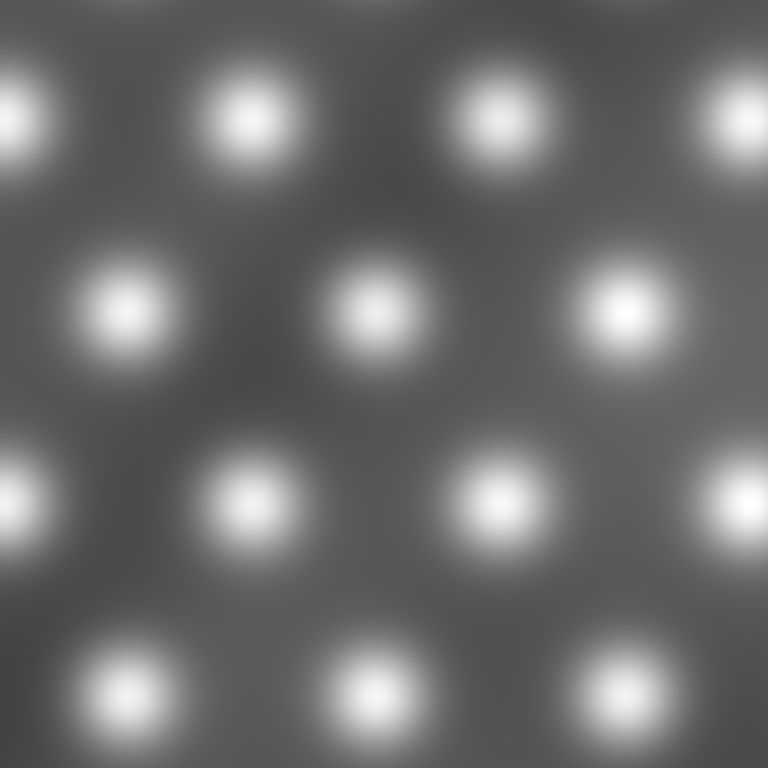
Reproduce this pattern procedurally as a WebGL 2 fragment shader.

```glsl
#version 300 es
precision highp float;
// Soft white glow dots in a staggered lattice over a mottled grey ground.

uniform vec2 u_resolution;
out vec4 fragColor;

const vec2 CELL = vec2(0.3245, 0.5);            // one lattice cell, two rows high
const vec2 FIRST_DOT = vec2(0.3280, 0.34375);
const float DOT_RADIUS = 0.065;
const float DOT_GAIN = 0.63;
const float GROUND_GREY = 0.338;

// Bell-shaped falloff: 1 at the centre, 1/e at the radius.
float glow(vec2 offset, float radius) {
    return exp(-dot(offset, offset) / (radius * radius));
}

// Glow around the nearest point of a rectangular lattice.
float glowLattice(vec2 p, vec2 start, vec2 cell, float radius) {
    vec2 offset = (fract((p - start) / cell + 0.5) - 0.5) * cell;
    return glow(offset, radius);
}

// Pseudo-random unit gradient for a grid corner.
vec2 gradient(vec2 corner) {
    vec3 h = fract(corner.xyx * vec3(0.1031, 0.1030, 0.0973));
    h += dot(h, h.yzx + 33.33);
    float angle = 6.28319 * fract((h.x + h.y) * h.z);
    return vec2(cos(angle), sin(angle));
}

// Gradient noise with quintic blending, about -0.7 to 0.7.
float gradientNoise(vec2 p) {
    vec2 i = floor(p);
    vec2 f = fract(p);
    vec2 w = f * f * f * (f * (f * 6.0 - 15.0) + 10.0);
    vec2 e = vec2(1.0, 0.0);
    float low = mix(dot(gradient(i), f),
                    dot(gradient(i + e.xy), f - e.xy), w.x);
    float high = mix(dot(gradient(i + e.yx), f - e.yx),
                     dot(gradient(i + e.xx), f - e.xx), w.x);
    return mix(low, high, w.y);
}

// Uneven ground: a dark diagonal trough, broad clouds and faint noise.
float groundGrey(vec2 p) {
    float across = p.y - 1.25 * p.x - 0.1;
    float grey = GROUND_GREY;
    grey -= 0.055 * glow(vec2(across, 0.0), 0.24);
    grey += 0.055 * glow(p - vec2(0.96, 0.50), 0.26);
    grey += 0.022 * glow(p - vec2(0.30, 0.20), 0.18);
    grey += 0.025 * glow(p - vec2(0.25, 0.74), 0.14);
    grey -= 0.030 * glow(p - vec2(0.65, 0.14), 0.15);
    grey -= 0.050 * glow(p - vec2(1.00, 0.00), 0.20);
    grey -= 0.030 * glow(p - vec2(0.14, 0.83), 0.16);
    grey -= 0.030 * glow(p - vec2(0.00, 0.08), 0.16);
    return grey + 0.012 * gradientNoise(p * 4.0);
}

void main() {
    vec2 p = gl_FragCoord.xy / u_resolution.y;

    // Two interleaved lattices make the staggered rows.
    float dots = glowLattice(p, FIRST_DOT, CELL, DOT_RADIUS)
               + glowLattice(p, FIRST_DOT + 0.5 * CELL, CELL, DOT_RADIUS);

    float grey = groundGrey(p) + DOT_GAIN * dots;
    fragColor = vec4(vec3(clamp(grey, 0.0, 1.0)), 1.0);
}
```
